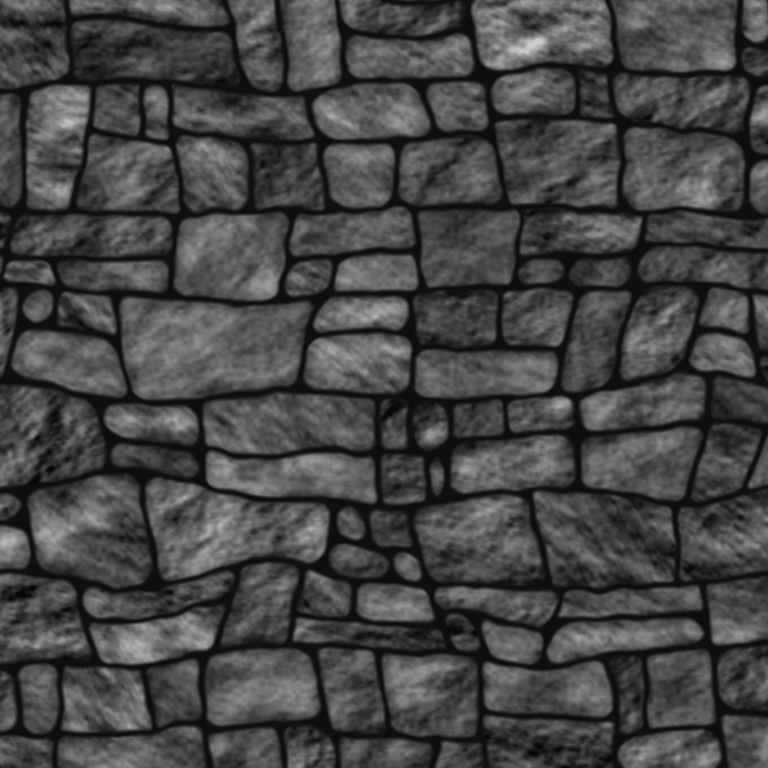
Give the GLSL for this texture, as a three.js fragment shader.

```glsl
varying vec2 vUv;

const float ROWS = 8.0;
const float COLS = 6.0;
const float MORTAR = 0.055;

float hash(vec2 p) {
  vec3 q = fract(vec3(p.xyx) * 0.1031);
  q += dot(q, q.yzx + 33.33);
  return fract((q.x + q.y) * q.z);
}

// Random value number n belonging to a stone seed
float pick(float seed, float n) {
  return hash(vec2(seed * 917.3 + n * 13.7, n * 5.1 + 2.0));
}

float noise(vec2 p) {
  vec2 i = floor(p);
  vec2 f = fract(p);
  f = f * f * (3.0 - 2.0 * f);
  return mix(mix(hash(i), hash(i + vec2(1.0, 0.0)), f.x),
             mix(hash(i + vec2(0.0, 1.0)), hash(i + 1.0), f.x), f.y);
}

float fbm(vec2 p) {
  float sum = 0.0;
  float amp = 0.5;
  for (int i = 0; i < 4; i++) {
    sum += amp * noise(p);
    p = mat2(0.8, 0.6, -0.6, 0.8) * p * 2.03 + 17.1;
    amp *= 0.5;
  }
  return sum / 0.9375;
}

vec2 warp(vec2 p, float freq, float amount) {
  return amount * (vec2(noise(p * freq), noise(p * freq + 57.3)) - 0.5);
}

// Wavy course line and slanted upright joint
float rowEdge(float row, float x) {
  float shift = 0.45 * (hash(vec2(row, 71.0)) - 0.5);
  float wave = 0.4 * (noise(vec2(x * 5.5, row * 7.0 + 3.0)) - 0.5);
  return (row + shift + wave) / ROWS;
}

float colEdge(float col, float row, float v) {
  float shift = 0.6 * (hash(vec2(col, row + 31.0)) - 0.5);
  float slant = 0.2 * (hash(vec2(col + 43.0, row)) - 0.5) * (2.0 * v - 1.0);
  return col + shift + slant;
}

// Boxes hold left, bottom, right, top; the part containing p is kept
vec4 splitAcross(vec4 box, vec2 p, inout float seed) {
  float u = (p.x - box.x) / (box.z - box.x) - 0.5;
  float at = 0.5 + 0.3 * (pick(seed, 1.0) - 0.5) + 0.22 * (pick(seed, 2.0) - 0.5) * u;
  float cut = mix(box.y, box.w, at);
  float upper = step(cut, p.y);
  seed = pick(seed, 3.0 + upper);
  return upper > 0.5 ? vec4(box.x, cut, box.zw) : vec4(box.xyz, cut);
}

vec4 splitUpright(vec4 box, vec2 p, inout float seed) {
  float v = (p.y - box.y) / (box.w - box.y) - 0.5;
  float at = 0.5 + 0.45 * (pick(seed, 5.0) - 0.5) + 0.2 * (pick(seed, 6.0) - 0.5) * v;
  float cut = mix(box.x, box.z, at);
  float right = step(cut, p.x);
  seed = pick(seed, 7.0 + right);
  return right > 0.5 ? vec4(cut, box.yzw) : vec4(box.xy, cut, box.w);
}

vec4 stoneBox(vec2 p, out float seed) {
  float row = floor(p.y * ROWS);
  row += step(rowEdge(row + 1.0, p.x), p.y) - step(p.y, rowEdge(row, p.x));
  float bottom = rowEdge(row, p.x);
  float top = rowEdge(row + 1.0, p.x);
  float v = (p.y - bottom) / (top - bottom);

  float offset = 10.0 * hash(vec2(row, 19.0));
  float u = p.x * COLS + offset;
  float col = floor(u);
  col += step(colEdge(col + 1.0, row, v), u) - step(u, colEdge(col, row, v));
  float left = (colEdge(col, row, v) - offset) / COLS;
  float right = (colEdge(col + 1.0, row, v) - offset) / COLS;

  vec4 box = vec4(left, bottom, right, top);
  seed = hash(vec2(col + 5.0, row * 3.0 + 11.0));
  float tall = hash(vec2(row + 1.0, 71.0)) - hash(vec2(row, 71.0));
  if (pick(seed, 9.0) < 0.56 + 0.5 * tall) box = splitAcross(box, p, seed);
  if (pick(seed, 10.0) < 0.47) box = splitUpright(box, p, seed);
  return box;
}

// Distance inward from the rounded outline
float insideDistance(vec4 box, vec2 p, float radius) {
  vec2 gap = min(p - box.xy, box.zw - p);
  return min(radius - length(max(radius - gap, 0.0)), min(gap.x, gap.y));
}

float stoneTone(vec2 p, float seed) {
  float angle = (pick(seed, 11.0) - 0.5) * 1.6;
  float c = cos(angle);
  float s = sin(angle);
  vec2 q = mat2(c, s, -s, c) * p * vec2(20.0, 32.0) + seed * 60.0;
  float grain = fbm(q);
  float relief = grain - fbm(q + vec2(-0.1, 0.2));
  float rough = mix(0.35, 1.1, pick(seed, 12.0));
  float pale = smoothstep(0.45, 0.75, fbm(p * 15.0 + seed * 40.0));
  float tone = 0.28 + 0.15 * pick(seed, 13.0) + 0.4 * (grain - 0.5);
  tone += rough * relief + 0.22 * pale * smoothstep(0.45, 1.0, pick(seed, 14.0));
  return tone + 0.1 * (noise(p * 170.0) - 0.5);
}

void main() {
  vec2 p = vUv + warp(vUv, 11.0, 0.014) + warp(vUv, 38.0, 0.006);
  float seed;
  vec4 box = stoneBox(p, seed);
  float d = insideDistance(box, p, mix(0.008, 0.028, pick(seed, 15.0)));
  d += 0.002 * (noise(vUv * 60.0) - 0.5);

  // Darkened rim, then the black joint
  float tone = stoneTone(vUv, seed) * mix(0.76, 1.0, smoothstep(0.003, 0.024, d));
  tone = mix(MORTAR, tone, smoothstep(0.0005, 0.0075, d));
  gl_FragColor = vec4(vec3(clamp(tone, 0.03, 0.8)), 1.0);
}
```
